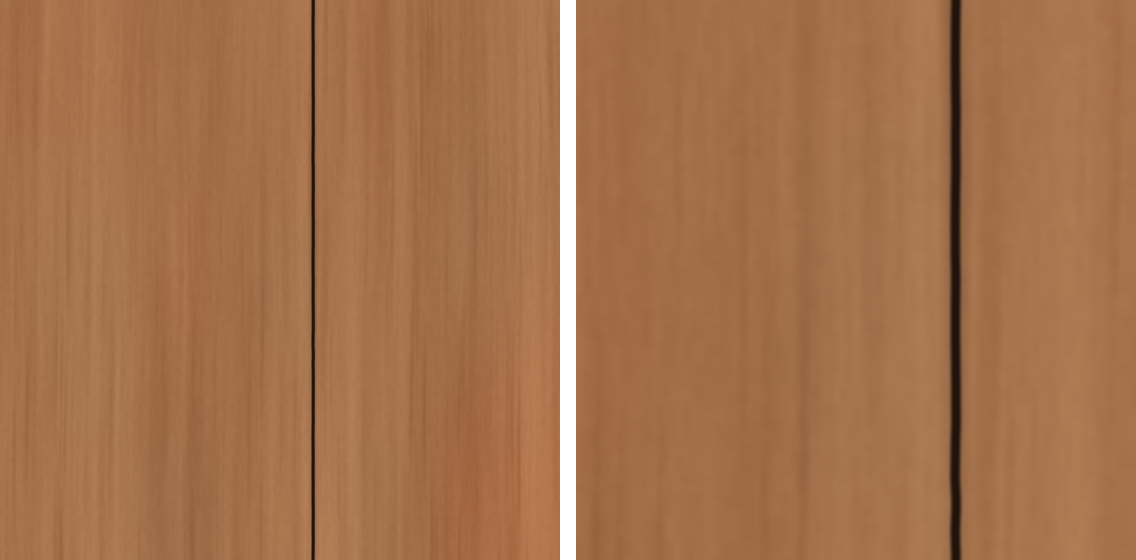
Left, the full canvas; right, a detail of the centre.
Write a WebGL 1 fragment shader that draws this texture.

```glsl
precision highp float;
// Two warm brown wood boards with vertical grain, parted by one narrow dark groove.
// Layered sines give the broad bands, stretched noise the streaks and fibres,
// and long cellular strokes the dark pores; each board has its own seed.

uniform vec2 u_resolution;

const float PI = 3.14159265;
const float GROOVE_X = 0.5593;
const float GROOVE_CORE = 0.0011;
const float GROOVE_EDGE = 0.0046;

const vec3 WOOD_DARK = vec3(0.555, 0.345, 0.215);
const vec3 WOOD_LIGHT = vec3(0.735, 0.535, 0.370);
const vec3 RED_TINT = vec3(0.030, -0.014, -0.022);
const vec3 GROOVE_COLOR = vec3(0.130, 0.075, 0.045);

float hash(vec2 p) {
    p = fract(p * vec2(0.1031, 0.1137));
    p += dot(p, p.yx + 33.33);
    return fract((p.x + p.y) * p.x * 17.0);
}

// Smooth value noise in -1..1
float noise(vec2 p) {
    vec2 cell = floor(p);
    vec2 f = fract(p);
    f = f * f * (3.0 - 2.0 * f);
    float low = mix(hash(cell), hash(cell + vec2(1.0, 0.0)), f.x);
    float high = mix(hash(cell + vec2(0.0, 1.0)), hash(cell + vec2(1.0)), f.x);
    return 2.0 * mix(low, high, f.y) - 1.0;
}

// Noise drawn out along the grain
float streaks(vec2 p, vec2 scale, float seed) {
    return noise(p * scale + vec2(seed, seed * 1.7));
}

// Broad light and dark bands across the boards
float bands(float x) {
    float wide = cos(2.0 * PI * (x - 0.14) / 0.43);
    float middle = sin(2.0 * PI * (x * 5.3 + 0.34));
    float narrow = sin(2.0 * PI * (x * 12.7 + 0.15));
    return 0.110 * wide + 0.040 * middle + 0.025 * narrow;
}

// Thin vertical strokes, one in each tall cell, fading at both ends
float pores(vec2 p, vec2 scale, float seed) {
    p *= scale;
    float ink = 0.0;
    for (int i = -1; i <= 1; i++) {
        float column = floor(p.x) + float(i);
        float y = p.y + 9.0 * hash(vec2(column, seed));
        vec2 cell = vec2(column, floor(y) + seed);
        float center = column + 0.2 + 0.6 * hash(cell + 5.3);
        float stroke = 1.0 - smoothstep(0.05, 0.42, abs(p.x - center));
        float strength = hash(cell + 21.7);
        ink += stroke * strength * strength * strength * sin(PI * fract(y));
    }
    return ink;
}

vec3 wood(vec2 p, float seed) {
    // The grain drifts slightly sideways along its length
    vec2 q = p;
    q.x += 0.004 * sin(2.3 * p.y + 5.0 * p.x + seed) + 0.0012 * sin(9.0 * p.y + seed);

    float tone = 0.53 + bands(q.x);
    tone += 0.070 * streaks(q, vec2(9.0, 2.2), seed);
    tone += 0.085 * streaks(q, vec2(38.0, 1.6), seed + 11.0);
    tone += 0.075 * streaks(q, vec2(95.0, 3.5), seed + 23.0);
    tone += 0.050 * streaks(q, vec2(210.0, 9.0), seed + 37.0);

    // Short fibres and flecks
    tone += 0.040 * streaks(q, vec2(240.0, 75.0), seed + 41.0);
    tone += 0.025 * streaks(p, vec2(170.0, 210.0), seed + 53.0);

    // Pores gather in some strips and leave others clear
    float gather = 0.5 + 0.5 * streaks(q, vec2(13.0, 1.8), seed + 61.0);
    tone -= 0.28 * gather * pores(q, vec2(85.0, 3.0), seed + 71.0);
    tone -= 0.15 * pores(q, vec2(42.0, 1.6), seed + 83.0);

    vec3 color = mix(WOOD_DARK, WOOD_LIGHT, clamp(tone, 0.0, 1.0));

    // Redder patches, strongest toward the lower right
    float red = 0.35 * streaks(p, vec2(6.0, 2.5), seed + 97.0);
    red += smoothstep(0.72, 1.0, p.x) * (1.0 - smoothstep(0.1, 0.75, p.y));
    return color + RED_TINT * red;
}

float grooveMask(vec2 p, float pixel) {
    float distance = abs(p.x - GROOVE_X + 0.0003 * noise(vec2(2.0, p.y * 60.0)));
    return 1.0 - smoothstep(GROOVE_CORE, max(GROOVE_EDGE, GROOVE_CORE + pixel), distance);
}

void main() {
    vec2 uv = gl_FragCoord.xy / u_resolution;
    float seed = 7.0 + 130.0 * step(GROOVE_X, uv.x);
    vec3 color = wood(uv, seed);

    // Groove with a faint shade on the wood beside it
    float shade = 1.0 - smoothstep(0.0, 0.012, abs(uv.x - GROOVE_X));
    color *= 1.0 - 0.12 * shade;
    color = mix(color, GROOVE_COLOR, grooveMask(uv, 1.0 / u_resolution.x));

    gl_FragColor = vec4(color, 1.0);
}
```
